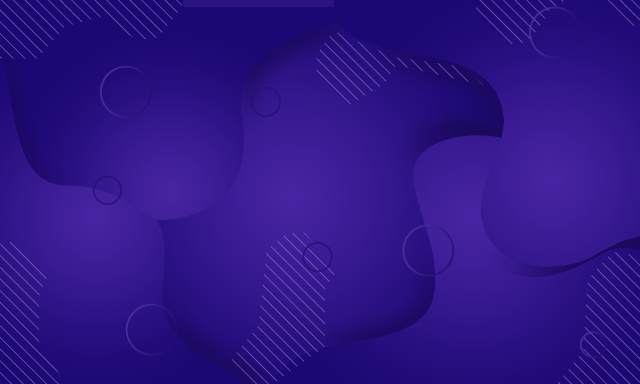
This background is drawn by a Shadertoy shader. Its source:

```glsl
const vec3 NIGHT = vec3(0.11, 0.03, 0.45);
const vec3 VIOLET = vec3(0.285, 0.145, 0.645);
const vec3 SHADE = vec3(0.105, 0.035, 0.36);

// Path builder: y points down, the canvas is 7.68 by 4.6 units
vec2 point, pen, start;
float nearest, side, pixel;

void moveTo(float x, float y) { pen = start = vec2(x, y); }
void begin(float x, float y) { nearest = 1e4; side = 1.0; moveTo(x, y); }

void lineTo(float x, float y) {
    vec2 end = vec2(x, y), e = end - pen, w = point - pen;
    vec2 gap = w - e * clamp(dot(w, e) / max(dot(e, e), 1e-8), 0.0, 1.0);
    nearest = min(nearest, dot(gap, gap));
    bool crosses = (pen.y > point.y) != (end.y > point.y);
    if (crosses && w.x < e.x * w.y / e.y) side = -side;
    pen = end;
}

void curveTo(float bx, float by, float cx, float cy, float dx, float dy) {
    vec2 a = pen, b = vec2(bx, by), c = vec2(cx, cy), d = vec2(dx, dy);
    for (int i = 1; i <= 14; i++) {
        float t = float(i) / 14.0, s = 1.0 - t;
        vec2 q = s * s * s * a + 3.0 * s * t * (s * b + t * c) + t * t * t * d;
        lineTo(q.x, q.y);
    }
}

// Closes the path and gives its signed distance
float close() { lineTo(start.x, start.y); return side * sqrt(nearest); }
float cover(float d) { return clamp(0.5 - d / pixel, 0.0, 1.0); }

vec3 glow(float x, float y, float radius) {
    return mix(VIOLET, NIGHT, smoothstep(-0.15, 1.0, length(point - vec2(x, y)) / radius));
}

// Dark band along an edge, faded away from its centre
float shadow(float d, float width, float x, float y, float radius) {
    float fade = 1.0 - smoothstep(0.3, 1.0, length(point - vec2(x, y)) / radius);
    return fade * (1.0 - smoothstep(0.0, width, abs(d)));
}

void ring(inout vec3 col, float x, float y, float radius, float light) {
    vec2 q = point - vec2(x, y);
    float turn = light * smoothstep(radius, -radius, q.x + 0.3 * q.y);
    vec3 tint = mix(vec3(0.14, 0.06, 0.44), vec3(0.31, 0.21, 0.63), turn);
    col = mix(col, tint, 0.75 * cover(abs(length(q) - radius) - 0.011));
}

float hatchArea() {
    begin(-0.1, -0.1);
    lineTo(2.25, -0.1); lineTo(2.17, 0.1); lineTo(1.9, 0.45); lineTo(1.65, 0.48);
    lineTo(1.2, 0.2); lineTo(0.78, 0.32); lineTo(0.45, 0.7); lineTo(-0.1, 0.7); close();
    moveTo(5.7, -0.1);
    lineTo(6.95, -0.1); lineTo(6.6, 0.12); lineTo(6.35, 0.5); lineTo(6.05, 0.54); lineTo(5.72, 0.2); close();
    moveTo(7.05, -0.1);
    lineTo(7.8, -0.1); lineTo(7.8, 0.33); lineTo(7.55, 0.3); close();
    moveTo(3.8, 0.65);
    lineTo(4.0, 0.37); lineTo(4.72, 0.68); lineTo(5.55, 0.8); lineTo(5.8, 1.02);
    lineTo(4.75, 0.78); lineTo(4.62, 1.0); lineTo(4.2, 1.25); lineTo(3.8, 0.95); close();
    moveTo(3.2, 3.0);
    lineTo(3.45, 2.79); lineTo(3.66, 2.79); lineTo(4.04, 3.25); lineTo(3.9, 3.45); lineTo(3.9, 4.15);
    lineTo(3.2, 4.65); lineTo(3.0, 4.65); lineTo(2.73, 4.37); lineTo(3.1, 3.9); close();
    moveTo(-0.1, 2.9);
    lineTo(0.22, 2.9); lineTo(0.59, 3.25); lineTo(0.47, 3.55); lineTo(0.47, 4.1); lineTo(0.85, 4.7); lineTo(-0.1, 4.7); close();
    moveTo(7.05, 3.35);
    lineTo(7.35, 3.02); lineTo(7.8, 3.08); lineTo(7.8, 4.7); lineTo(6.6, 4.7); lineTo(7.0, 4.2);
    return close();
}

void mainImage(out vec4 fragColor, in vec2 fragCoord) {
    vec2 uv = fragCoord / iResolution.xy;
    point = vec2(uv.x, 1.0 - uv.y) * vec2(7.68, 4.6);
    pixel = 4.6 / iResolution.y;
    // Lower right ground and its folded ribbon
    vec3 col = glow(5.65, 2.6, 2.75);
    begin(5.8, 3.05);
    curveTo(6.3, 3.55, 6.85, 3.25, 7.25, 3.03); curveTo(7.4, 2.95, 7.55, 2.95, 7.8, 3.03);
    lineTo(7.8, 2.6);
    col = mix(col, SHADE, cover(close()) * smoothstep(5.8, 7.2, point.x));
    // Upper right sheet
    begin(6.02, 1.65);
    curveTo(5.9, 1.95, 5.72, 2.4, 5.78, 2.62); curveTo(5.9, 3.3, 6.8, 3.3, 7.2, 3.02);
    curveTo(7.4, 2.91, 7.55, 2.84, 7.8, 2.82);
    lineTo(7.9, -0.2); lineTo(3.9, -0.2); lineTo(4.0, 0.25); lineTo(4.1, 0.8);
    col = mix(col, glow(6.6, 2.15, 2.6), cover(close()));
    // Outlines of the left sheets and the middle sheet
    begin(0.0, 0.6);
    curveTo(0.18, 1.1, 0.12, 2.15, 0.72, 2.22); curveTo(1.2, 2.22, 1.4, 2.32, 1.88, 2.64);
    curveTo(2.15, 3.05, 1.7, 3.7, 2.22, 4.12); curveTo(2.45, 4.35, 2.7, 4.4, 2.96, 4.62);
    lineTo(-0.2, 4.8); lineTo(-0.2, 0.6);
    float lowerLeft = close();
    begin(1.88, 2.64);
    curveTo(2.5, 2.62, 2.92, 2.35, 2.93, 1.65); curveTo(2.93, 1.4, 2.83, 1.2, 2.94, 0.98);
    curveTo(3.1, 0.6, 3.6, 0.42, 4.05, 0.25);
    lineTo(4.05, -0.2); lineTo(-0.2, -0.2); lineTo(-0.2, 2.64);
    float upperLeft = close();
    begin(4.05, 0.25);
    curveTo(4.4, 0.85, 6.0, 0.4, 6.05, 1.45); lineTo(6.02, 1.65);
    curveTo(5.55, 1.55, 4.9, 1.7, 4.96, 2.15); curveTo(5.0, 2.55, 5.25, 2.9, 5.22, 3.45);
    curveTo(5.18, 4.2, 3.95, 4.0, 3.5, 4.32);
    lineTo(3.18, 4.65); lineTo(2.5, 4.8); lineTo(1.5, 3.0); lineTo(2.8, 0.0);
    float middle = close();
    // Middle sheet with shaded rims and a folded ribbon
    float dark = shadow(middle, 0.45, 5.6, 0.95, 1.4) + shadow(middle, 0.32, 4.75, 3.95, 1.1)
        + shadow(upperLeft, 0.35, 3.4, 0.6, 1.1) + shadow(lowerLeft, 0.4, 2.6, 4.35, 1.1);
    vec3 sheet = mix(glow(3.5, 2.35, 2.9), SHADE, 0.75 * min(dark, 1.0));
    begin(4.95, 1.85);
    curveTo(5.1, 1.4, 5.6, 1.35, 6.05, 1.58); lineTo(6.05, 1.85);
    sheet = mix(sheet, SHADE, 0.9 * cover(close()) * smoothstep(4.9, 5.9, point.x));
    col = mix(col, sheet, cover(middle));
    // Left sheets and the top bar
    sheet = mix(glow(2.05, 2.3, 2.1), SHADE, 0.6 * shadow(lowerLeft, 0.25, 0.2, 1.4, 1.2));
    col = mix(col, sheet, cover(upperLeft));
    col = mix(col, glow(1.15, 2.6, 2.3), cover(lowerLeft));
    vec2 bar = abs(point - vec2(3.105, 0.0)) - vec2(0.905, 0.085);
    col = mix(col, vec3(0.17, 0.08, 0.51), cover(max(bar.x, bar.y)));
    // Diagonal hatching
    float stripe = abs(fract((point.x - point.y - 0.02) / 0.14 + 0.5) - 0.5) * 0.099;
    col = mix(col, vec3(0.66, 0.58, 0.83), 0.55 * cover(stripe - 0.005) * cover(hatchArea()));
    // Thin rings
    ring(col, 1.51, 1.1, 0.3, 1.0); ring(col, 1.82, 3.95, 0.3, 1.0);
    ring(col, 6.66, 0.39, 0.3, 1.0); ring(col, 5.14, 3.0, 0.3, 1.0);
    ring(col, 7.12, 4.13, 0.15, 1.0); ring(col, 3.19, 1.22, 0.17, 0.0);
    ring(col, 1.29, 2.28, 0.165, 0.0); ring(col, 3.81, 3.08, 0.17, 0.0);
    fragColor = vec4(col, 1.0);
}
```
